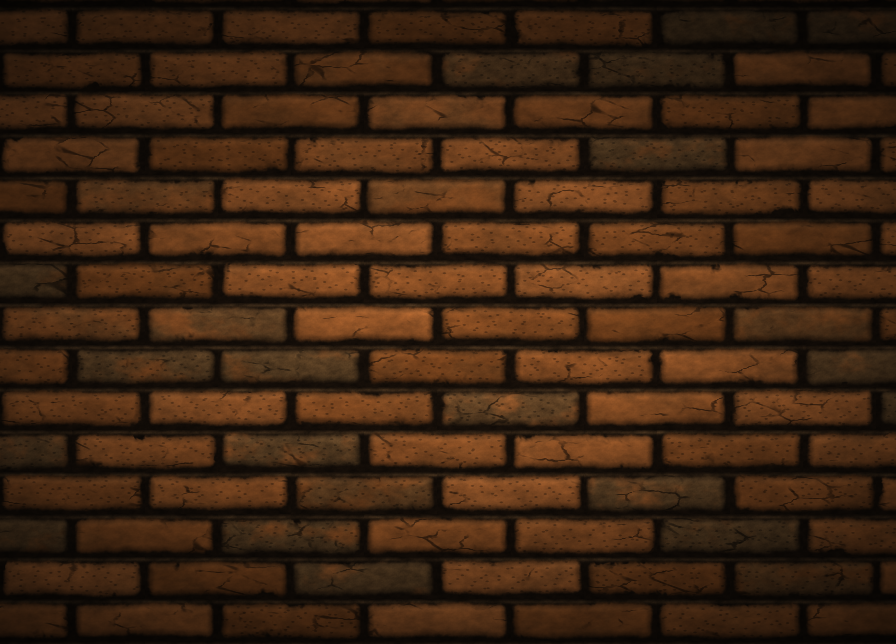
Give the GLSL for this texture, as a WebGL 1 fragment shader.

```glsl
precision highp float;

uniform vec2 u_resolution;

float hash(vec2 p) {
  return fract(sin(dot(p, vec2(41.3, 289.1))) * 4375.85);
}

vec2 hash2(vec2 p) {
  return vec2(hash(p), hash(p + 17.3));
}

// Layered sines, roughly -1 to 1
float waves(vec2 p) {
  float sum = 0.0;
  float gain = 0.6;
  for (int i = 0; i < 5; i++) {
    sum += gain * sin(p.x + 1.4 * sin(p.y)) * cos(p.y * 0.8 + sin(p.x * 0.7));
    p = mat2(1.5, 1.2, -1.2, 1.5) * p + 2.7;
    gain *= 0.65;
  }
  return sum;
}

// Distances to the nearest and second nearest cell points
vec2 cells(vec2 p) {
  vec2 nearest = vec2(4.0);
  for (int j = -1; j <= 1; j++) {
    for (int i = -1; i <= 1; i++) {
      vec2 id = floor(p) + vec2(float(i), float(j));
      float d = length(id + hash2(id) - p);
      nearest.y = min(nearest.y, max(nearest.x, d));
      nearest.x = min(nearest.x, d);
    }
  }
  return nearest;
}

float roundBox(vec2 p, vec2 halfSize, float radius) {
  vec2 q = abs(p) - halfSize + radius;
  return length(max(q, 0.0)) + min(max(q.x, q.y), 0.0) - radius;
}

void main() {
  vec2 uv = gl_FragCoord.xy / u_resolution;

  // Running bond, rows counted downward
  vec2 grid = vec2(uv.x * 6.125, (1.0 - uv.y) * 15.2 - 0.14);
  float row = floor(grid.y);
  grid.x += 0.5 * (1.0 - mod(row, 2.0)) + 0.01;
  vec2 id = vec2(floor(grid.x), row);
  vec2 local = (fract(grid) - 0.5) * vec2(3.45, 1.0);
  vec2 seed = hash2(id + 3.1);
  vec2 surface = local + seed * 37.0;

  // Uneven brick outline with worn, chipped edges
  vec2 halfSize = vec2(1.64, 0.405) - 0.035 * hash2(id + 8.4);
  vec2 shifted = local - (seed - 0.5) * vec2(0.05, 0.04);
  shifted.y += 0.018 * sin(local.x * 2.1 + seed.x * 6.3);
  float chips = smoothstep(0.45, 1.1, waves(surface * 2.3)) * seed.y;
  float edge = roundBox(shifted, halfSize, 0.14);
  edge += 0.028 * waves(surface * 5.0) + 0.13 * chips;
  float brickMask = 1.0 - smoothstep(-0.05, 0.045, edge);

  // Clay tones and sooty patches
  float tone = hash(id + 21.7);
  float mottle = waves(surface * vec2(2.2, 4.0) + 5.0);
  float grain = waves(surface * vec2(9.0, 13.0));
  vec3 clay = mix(vec3(0.44, 0.245, 0.105), vec3(0.58, 0.335, 0.16), tone);
  clay *= 1.0 + 0.13 * mottle + 0.08 * grain;
  float sooty = smoothstep(0.62, 0.95, hash(id + 33.9));
  float soot = smoothstep(-0.7, 0.6, waves(surface * vec2(1.3, 2.0)) + sooty - 0.5);
  clay = mix(clay, vec3(0.28, 0.215, 0.13) * (1.0 + 0.2 * grain), soot * (0.12 + 0.68 * sooty));

  // Pits and short creases
  vec2 pit = cells(surface * vec2(3.5, 6.0));
  clay *= 1.0 - 0.3 * (1.0 - smoothstep(0.06, 0.2, pit.x)) * step(0.35, seed.x);
  vec2 crease = cells(surface * vec2(1.1, 2.6) + 0.15 * mottle);
  float creaseArea = smoothstep(0.1, 0.7, waves(surface * 1.7 + 9.0));
  clay *= 1.0 - 0.5 * creaseArea * (1.0 - smoothstep(0.02, 0.12, crease.y - crease.x));

  // Rounded relief, lit from above
  clay *= 0.6 + 0.4 * smoothstep(0.0, 0.17, -edge);
  clay *= 1.0 - 0.16 * smoothstep(-0.25, 0.45, local.y);
  clay += vec3(0.06, 0.045, 0.03) * exp(-120.0 * pow(local.y + 0.31, 2.0));

  // Deep joints with a dusty ledge above each brick
  float ledge = exp(-500.0 * pow(local.y + 0.43, 2.0));
  ledge *= 0.65 + 0.35 * waves(grid * vec2(7.0, 2.0));
  vec3 mortar = vec3(0.075, 0.05, 0.03) + vec3(0.17, 0.125, 0.075) * ledge;
  mortar *= 1.0 + 0.25 * grain;

  // Warm light falling off toward the corners
  vec2 away = uv - vec2(0.5, 0.48);
  float light = 1.1 * exp(-dot(away * away, vec2(2.2, 3.1)));
  gl_FragColor = vec4(mix(mortar, clay, brickMask) * light, 1.0);
}
```
